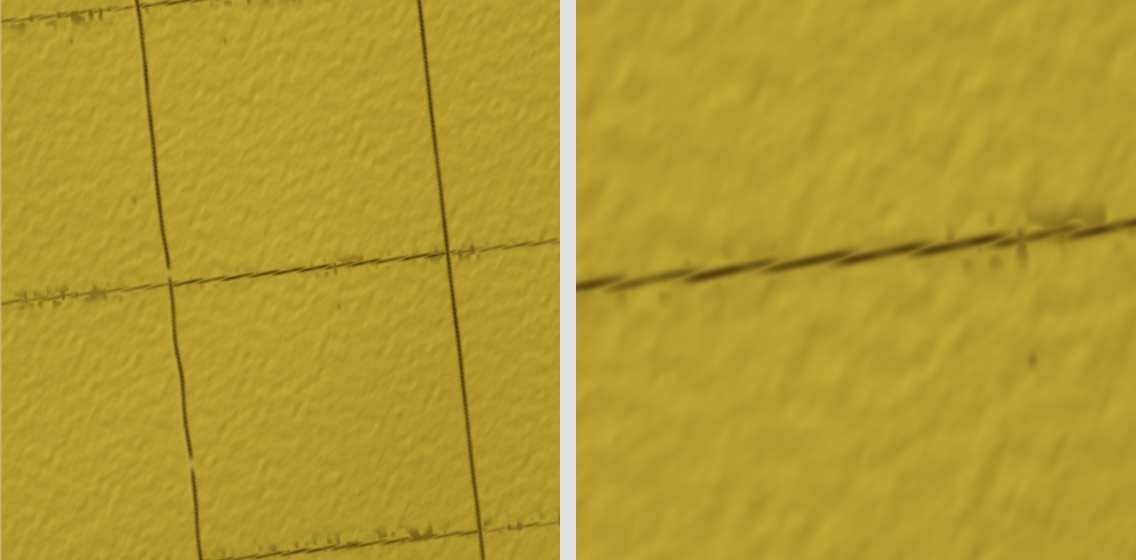
Left, the full canvas; right, a detail of the centre.
Give the GLSL for this pattern, as a three.js fragment shader.

```glsl
// Yellow plaster tiles in a slightly turned square grid, with worn dark joints.
varying vec2 vUv;

const vec3 PLASTER = vec3(0.715, 0.614, 0.182);
const vec3 JOINT = vec3(0.27, 0.205, 0.03);
const vec3 CHIPPED = vec3(0.77, 0.67, 0.27);
const vec3 EDGE = vec3(0.80, 0.70, 0.44);
const float PITCH = 0.503;                  // tile size
const vec2 ORIGIN = vec2(0.360, 0.458);     // one grid crossing
const vec2 LEAN = vec2(0.115, -0.112);      // shear of columns and rows
const float UPRIGHT_WIDTH = 0.0040;
const float DASH_WIDTH = 0.0034;
const float DASH_LENGTH = 0.046;
const float DASH_SLOPE = 0.10;
const float GRAIN = 0.062;
const float EDGE_WIDTH = 0.0026;
const int SPECKS = 5;

float hash(vec2 p) {
  return fract(sin(dot(p, vec2(127.1, 311.7))) * 43758.5453);
}

float noise(vec2 p) {
  vec2 i = floor(p);
  vec2 f = fract(p);
  f = f * f * (3.0 - 2.0 * f);
  return mix(mix(hash(i), hash(i + vec2(1.0, 0.0)), f.x),
             mix(hash(i + vec2(0.0, 1.0)), hash(i + 1.0), f.x), f.y);
}

float bell(float x, float width) {
  float t = x / width;
  return exp(-t * t);
}

// Slanted relief, lit from the upper left
float relief(vec2 p) {
  vec2 q = vec2(dot(p, vec2(0.92, -0.39)) * 92.0, dot(p, vec2(0.39, 0.92)) * 56.0);
  float coarse = noise(q) - noise(q + vec2(0.6, -0.4));
  float fine = noise(q * 2.1 + 17.0) - noise(q * 2.1 + vec2(17.7, 16.5));
  return coarse + 0.45 * fine;
}

// Bare gaps in the worn upright joint
float gaps(float along) {
  return max(bell(along - 0.478, 0.010), bell(along - 0.133, 0.012));
}

// Upright joint: x is the ink, y the pale chipped rim
vec2 uprightJoint(float across, float along, float column) {
  float worn = 1.0 - step(0.5, column);
  float wobble = (noise(vec2(along * 14.0, column + 5.0)) - 0.5) * mix(0.0015, 0.005, worn);
  float d = across + wobble;
  float ripple = 0.92 + 0.08 * sin(along * 760.0 + d * 500.0);
  float fade = mix(0.72, 1.0, noise(vec2(along * 24.0, column * 7.0)));
  float gap = worn * gaps(along);
  float ink = bell(d, UPRIGHT_WIDTH) * ripple * fade * (1.0 - 0.95 * gap);
  float patches = smoothstep(0.4, 0.8, noise(vec2(along * 11.0, 31.0)));
  float rim = worn * max(0.5 * patches * bell(d + 0.007, 0.004), 0.8 * gap * bell(d, 0.006));
  return vec2(ink, rim);
}

// Level joint of overlapping slanted strokes, darkest in the middle column
float levelJoint(float across, float along, float row) {
  float column = floor((along - ORIGIN.x) / PITCH);
  float strength = 0.90 - 0.32 * min(abs(column), 1.0) - 0.12 * abs(row);
  float first = floor(along / DASH_LENGTH);
  float ink = 0.5 * bell(across, 0.0024);
  for (int k = -1; k <= 1; k++) {
    float id = first + float(k);
    vec2 q = vec2(along - (id + 0.5) * DASH_LENGTH, across);
    float taper = 1.0 - smoothstep(0.35, 0.85, abs(q.x) / DASH_LENGTH);
    float weight = mix(0.7, 1.05, hash(vec2(id, row + 9.0)));
    ink = max(ink, weight * taper * bell(q.y - DASH_SLOPE * q.x, DASH_WIDTH));
  }
  float blotch = mix(0.65, 1.1, noise(vec2(along * 85.0, across * 160.0 + row * 13.0)));
  return ink * strength * blotch;
}

// Ragged streaks that bleed off a level joint
float bleed(float across, float along, float row) {
  float side = smoothstep(-1.0, 1.0, -across * row / 0.004);
  float reach = mix(0.007, 0.021, side);
  float streak = smoothstep(0.40, 0.90, noise(vec2(along * 120.0, across * 75.0 + row * 19.0)));
  float patchy = smoothstep(0.25, 0.75, noise(vec2(along * 9.0, row * 5.0 + 3.0)));
  return 0.55 * streak * (0.3 + 0.7 * patchy) * bell(across, reach);
}

// Few faint scattered marks
float specks(vec2 p) {
  float ink = 0.0;
  for (int i = 0; i < SPECKS; i++) {
    float id = float(i);
    vec2 center = vec2(hash(vec2(id, 2.3)), hash(vec2(id, 7.9)));
    vec2 q = p - center;
    float size = mix(0.004, 0.009, hash(vec2(id, 4.1)));
    ink = max(ink, 0.32 * bell(length(q * vec2(1.4, 0.8)), size));
  }
  return ink * mix(0.5, 1.0, noise(p * 170.0));
}

void main() {
  // Sheared grid and signed distance to the nearest joints
  vec2 grid = vUv + LEAN * vUv.yx;
  vec2 cell = floor((grid - ORIGIN) / PITCH + 0.5);
  vec2 d = grid - ORIGIN - cell * PITCH;

  // Plaster with broad shading and fine grain
  float shade = 0.018 * (noise(vUv * 4.0) - 0.5) - 0.022 * smoothstep(0.9, 1.6, vUv.x + 1.0 - vUv.y);
  vec3 color = PLASTER + (shade + GRAIN * relief(vUv)) * vec3(1.0, 0.95, 0.5);

  // Joints and marks
  vec2 upright = uprightJoint(d.x, grid.y, cell.x);
  float level = max(levelJoint(d.y, grid.x, cell.y), bleed(d.y, grid.x, cell.y));
  level *= 1.0 - 0.8 * upright.y;
  float ink = max(max(upright.x, level), specks(vUv));
  color = mix(color, CHIPPED, upright.y);
  color = mix(color, JOINT, clamp(ink, 0.0, 1.0));

  // Pale strip on the left border
  float border = 1.0 - smoothstep(0.5 * EDGE_WIDTH, 1.5 * EDGE_WIDTH, vUv.x);
  gl_FragColor = vec4(mix(color, EDGE, 0.8 * border), 1.0);
}
```
